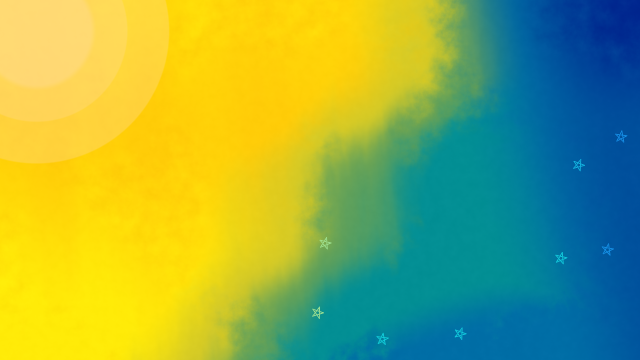
Reproduce this background procedurally as a WebGL 2 fragment shader.

```glsl
#version 300 es
precision highp float;
// Painted sky: a layered sun at the upper left, a yellow-to-teal-to-blue wash and an arc of small stars.
// The wash is a colour ramp over the distance to a wavy diagonal, roughened by gradient noise;
// the sun is three translucent discs, and the stars follow a short sine series.
uniform vec2 u_resolution;
out vec4 fragColor;

#define SUN_CENTRE vec2(0.102, 0.914)
#define STREAK_AMOUNT 0.13
#define SPONGE_AMOUNT 0.11
#define GRAIN_AMOUNT 0.016
#define STAR_COUNT 8
#define STAR_RADIUS 0.0165
#define STAR_LINE 0.0012

const float PI = 3.14159265;
const vec3 AMBER = vec3(1.00, 0.80, 0.03);
const vec3 LEMON = vec3(1.00, 0.92, 0.03);
const vec3 MUSTARD = vec3(0.83, 0.79, 0.15);
const vec3 GREEN = vec3(0.38, 0.63, 0.35);
const vec3 TEAL = vec3(0.01, 0.56, 0.58);
const vec3 AZURE = vec3(0.00, 0.43, 0.65);
const vec3 COBALT = vec3(0.00, 0.31, 0.61);
const vec3 NAVY = vec3(0.00, 0.15, 0.56);
const vec3 PEACH = vec3(1.00, 0.86, 0.60);

vec2 hashGradient(vec2 cell) {
    vec3 q = fract(cell.xyx * vec3(0.1031, 0.1030, 0.0973));
    q += dot(q, q.yzx + 33.33);
    float angle = 2.0 * PI * fract((q.x + q.y) * q.z);
    return vec2(cos(angle), sin(angle));
}

float gradientNoise(vec2 p) {
    vec2 i = floor(p), f = fract(p);
    vec2 u = f * f * f * (f * (f * 6.0 - 15.0) + 10.0);
    vec2 e = vec2(0.0, 1.0);
    float low = mix(dot(hashGradient(i), f), dot(hashGradient(i + e.yx), f - e.yx), u.x);
    float high = mix(dot(hashGradient(i + e), f - e), dot(hashGradient(i + 1.0), f - 1.0), u.x);
    return mix(low, high, u.y);
}

float fbm(vec2 p) {
    float sum = 0.0, gain = 0.5;
    for (int i = 0; i < 5; i++) {
        sum += gain * gradientNoise(p);
        p = mat2(1.6, 1.2, -1.2, 1.6) * p + 7.3;
        gain *= 0.55;
    }
    return sum;
}

float segmentDistance(vec2 p, vec2 a, vec2 b) {
    vec2 ab = b - a;
    return length(p - a - ab * clamp(dot(p - a, ab) / dot(ab, ab), 0.0, 1.0));
}

// Five strokes, each joining every second point of a pentagon
float pentagramDistance(vec2 p, float tilt) {
    float d = 1.0;
    for (int k = 0; k < 5; k++) {
        float a = tilt + 0.4 * PI * float(k), b = a + 0.8 * PI;
        d = min(d, segmentDistance(p, STAR_RADIUS * vec2(sin(a), cos(a)), STAR_RADIUS * vec2(sin(b), cos(b))));
    }
    return d;
}

// Position along the star arc, s from 0 to 1
vec2 starPath(float s) {
    float a = PI * s;
    vec2 p = vec2(1.314 - 0.411 * cos(a), 0.324 + 0.296 * s);
    p += vec2(0.068, -0.327) * sin(a) + vec2(-0.040, -0.099) * sin(2.0 * a);
    p += vec2(-0.070, -0.016) * sin(3.0 * a) + vec2(0.040, -0.003) * sin(4.0 * a);
    return p + vec2(-0.039, 0.028) * sin(5.0 * a) + vec2(0.0, -0.044) * sin(6.0 * a);
}

vec3 wash(vec2 p) {
    float streak = fbm(mat2(0.9, 2.8, 0.0, 0.0) * vec2(p.x - p.y, 0.0) + vec2(0.0, 3.4 * (p.x * 0.75 + p.y)));
    float patches = smoothstep(-0.12, 0.22, gradientNoise(p * 4.0 + 2.7));
    float sponge = fbm(p * 17.0) * patches;
    // Signed distance to the diagonal where yellow turns green
    float bend = -0.055 * cos(4.0 * PI * (p.y - 0.54)) * smoothstep(0.0, 0.35, p.y);
    float d = p.x - (0.68 + 0.70 * p.y + bend) + STREAK_AMOUNT * streak + SPONGE_AMOUNT * sponge;

    float lemon = smoothstep(0.75, 0.1, p.y + 0.15 * p.x) + 0.35 * smoothstep(0.6, 1.0, p.y);
    vec3 c = mix(AMBER, LEMON, clamp(lemon + 0.5 * streak + 0.5 * sponge, 0.0, 1.0));
    c = mix(c, MUSTARD, smoothstep(-0.38, -0.13, d));
    c = mix(c, GREEN, smoothstep(-0.17, 0.03, d));
    c = mix(c, TEAL, smoothstep(0.0, 0.20, d));

    // Blue gathers at the right, along the lower edge and in the upper corner
    float right = p.x + 0.25 * (p.y - 0.4) + 0.08 * sponge;
    float shore = 0.2 - 0.45 * (1.6 - p.x) * (1.6 - p.x);
    float low = smoothstep(0.06, -0.09, p.y - shore + 0.16 * sponge) * smoothstep(0.05, 0.25, d);
    c = mix(c, AZURE, max(low, smoothstep(1.32, 1.64, right)));
    c = mix(c, COBALT, smoothstep(1.46, 1.78, right));
    c = mix(c, NAVY, smoothstep(0.38, 0.0, length(p - vec2(1.78, 1.0)) + 0.15 * sponge));
    return c + GRAIN_AMOUNT * (fbm(p * 40.0) + sponge);
}

void main() {
    vec2 p = gl_FragCoord.xy / u_resolution.y;
    float pixel = 1.0 / u_resolution.y;
    vec3 c = wash(p);

    // Sun discs, the innermost with a soft rim
    float r = length(p - SUN_CENTRE);
    c = mix(c, PEACH, 0.35 * smoothstep(pixel, -pixel, r - 0.368));
    c = mix(c, PEACH, 0.30 * smoothstep(pixel, -pixel, r - 0.252));
    c = mix(c, PEACH, 0.42 * smoothstep(0.010, -0.010, r - 0.158));

    // Stars shift from pale green through cyan to blue
    for (int i = 0; i < STAR_COUNT; i++) {
        vec2 centre = starPath(float(i) / float(STAR_COUNT - 1));
        float d = pentagramDistance(p - centre, 0.25 + 0.12 * sin(float(i) * 2.4));
        vec3 tint = mix(vec3(0.75, 0.93, 0.55), vec3(0.08, 0.86, 0.90), smoothstep(0.85, 1.06, centre.x));
        tint = mix(tint, vec3(0.10, 0.60, 0.95), smoothstep(1.54, 1.70, centre.x));
        c = mix(c, tint, 0.9 * clamp(0.5 + (STAR_LINE - d) / pixel, 0.0, 1.0));
    }
    fragColor = vec4(clamp(c, 0.0, 1.0), 1.0);
}
```
